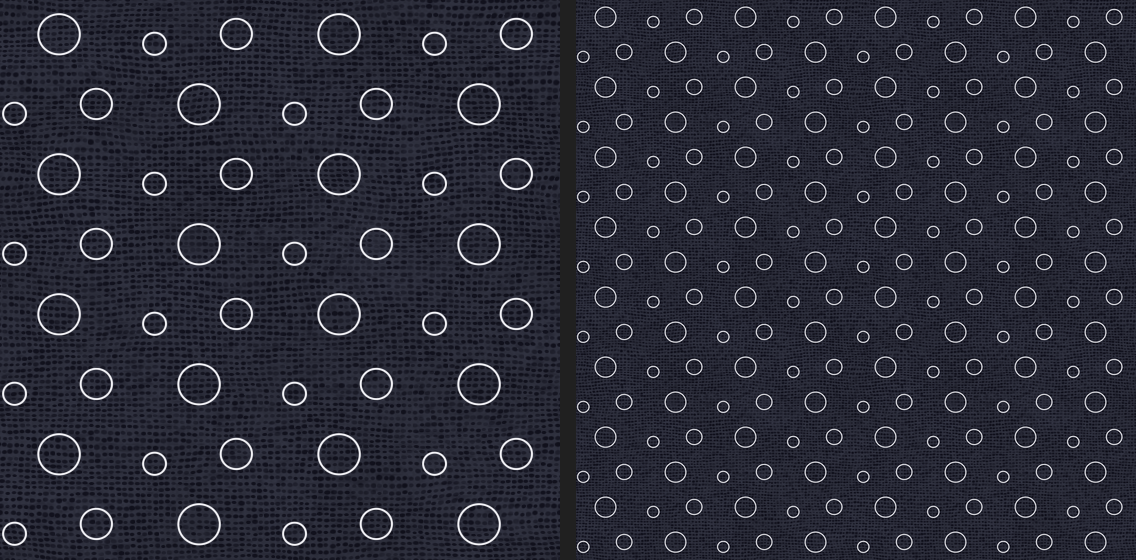
Left, the tile; right, the same tile 2 across and 2 down.
Reproduce this pattern procedurally as a Shadertoy shader.

```glsl
#define REPEATS vec2(2.0, 8.0)        // ring groups across, staggered rows down
#define THREADS vec2(88.0, 92.0)      // weave holes across and down
#define LINE_HALF_WIDTH 0.0018
#define RING_HEIGHT 0.97              // rings are slightly flattened
#define HOLE_SIZE vec2(0.50, 0.36)
#define THREAD_COLOR vec3(0.180, 0.187, 0.240)
#define HOLE_COLOR vec3(0.065, 0.065, 0.110)
#define RING_COLOR vec3(0.965, 0.965, 0.980)

float hash(vec2 p) {
    vec3 q = fract(p.xyx * vec3(0.1031, 0.1030, 0.0973));
    q += dot(q, q.yzx + 33.33);
    return fract((q.x + q.y) * q.z);
}

// Value noise that wraps after a whole number of cells.
float tileNoise(vec2 uv, vec2 period) {
    vec2 p = uv * period;
    vec2 i = floor(p);
    vec2 f = p - i;
    f = f * f * (3.0 - 2.0 * f);
    float a = hash(mod(i, period));
    float b = hash(mod(i + vec2(1, 0), period));
    float c = hash(mod(i + vec2(0, 1), period));
    float d = hash(mod(i + vec2(1, 1), period));
    return mix(mix(a, b, f.x), mix(c, d, f.x), f.y);
}

// Dark gaps between threads, irregular in size, place and depth.
float weaveHoles(vec2 uv) {
    vec2 bend = vec2(tileNoise(uv, vec2(9, 14)), tileNoise(uv.yx, vec2(17, 7)));
    vec2 p = uv * THREADS + 1.2 * (bend - 0.5);
    vec2 id = mod(floor(p), THREADS);
    vec2 jitter = vec2(hash(id + 17.0), hash(id + 59.0)) - 0.5;
    vec2 offset = fract(p) - 0.5 - 0.22 * jitter;
    float size = mix(0.8, 1.2, hash(id + 101.0));
    float gap = 1.0 - smoothstep(0.45, 1.15, length(offset / (HOLE_SIZE * size)));
    float patchDepth = tileNoise(uv, vec2(12, 16));
    return gap * clamp(0.30 + 0.65 * hash(id) + 0.5 * patchDepth, 0.0, 1.0);
}

vec3 fabric(vec2 uv) {
    float streak = tileNoise(uv, vec2(56, 184));
    float grain = tileNoise(uv, vec2(256));
    float shade = tileNoise(uv, vec2(6, 10));
    float dark = weaveHoles(uv) + 0.28 * smoothstep(0.55, 1.0, streak);
    vec3 color = mix(THREAD_COLOR, HOLE_COLOR, clamp(dark, 0.0, 1.0));
    return color * (1.0 + 0.12 * (grain - 0.5) + 0.10 * (shade - 0.5));
}

// Distance to a ring outline; center is given within one group.
float ringDistance(vec2 cell, vec2 center, float radius) {
    vec2 d = cell - center;
    d.x -= round(d.x);
    d /= REPEATS;
    d.y /= RING_HEIGHT;
    return abs(length(d) - radius);
}

// Large, small and medium ring; alternate rows shift by half a group.
float rings(vec2 uv) {
    vec2 cell = uv * REPEATS;
    cell.x += 0.5 * mod(floor(cell.y) + 1.0, 2.0);
    cell = fract(cell);
    float d = ringDistance(cell, vec2(0.211, 0.510), 0.0370);
    d = min(d, ringDistance(cell, vec2(0.552, 0.375), 0.0204));
    return min(d, ringDistance(cell, vec2(0.844, 0.515), 0.0279));
}

void mainImage(out vec4 fragColor, in vec2 fragCoord) {
    vec2 uv = fragCoord / iResolution.xy;
    float soft = 0.75 / min(iResolution.x, iResolution.y);
    float line = 1.0 - smoothstep(LINE_HALF_WIDTH - soft, LINE_HALF_WIDTH + soft, rings(uv));
    fragColor = vec4(mix(fabric(uv), RING_COLOR, line), 1.0);
}
```
